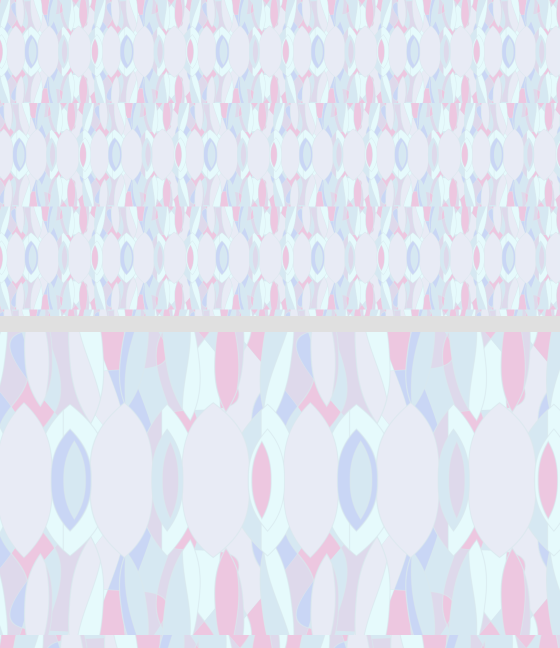
Top: the whole. Bottom: its middle third, enlarged.
Reproduce this pattern procedurally as a Shadertoy shader.

```glsl
// Pastel stained-glass bands: rounded eyes between barrels, fringed with wavy leaves.

const float TAU = 6.2831853;
const float ROWS = 3.064;         // bands per canvas height
const float TILE_WIDTH = 0.9255;  // repeat width, in band heights
const float EYE_PITCH = 0.308;    // eye spacing, in band heights
const float LINE_WIDTH = 0.002;
const vec3 LEAD = vec3(0.85, 0.91, 0.93);

const int LILAC = 0, ICE = 1, MIST = 2, MAUVE = 3, BLUE = 4, PINK = 5;
const vec3 PALETTE[6] = vec3[6](
    vec3(0.91, 0.92, 0.96), vec3(0.90, 0.98, 0.99), vec3(0.84, 0.91, 0.95),
    vec3(0.87, 0.85, 0.92), vec3(0.79, 0.84, 0.96), vec3(0.93, 0.78, 0.88));
const int STRIPES[9] = int[9](MAUVE, PINK, MIST, LILAC, BLUE, MIST, MAUVE, ICE, PINK);
const int LEAVES[6] = int[6](ICE, MAUVE, ICE, MIST, ICE, MAUVE);
const int LEAF_SIDES[6] = int[6](MIST, LILAC, LILAC, BLUE, MIST, PINK);
const int PUPILS[3] = int[3](PINK, MIST, MAUVE);
const int IRISES[3] = int[3](ICE, BLUE, MIST);
const int LEFT_CRESCENTS[3] = int[3](MIST, ICE, MAUVE);

// Approximate distance to a pointed oval; a higher power squares its flanks.
float lensDistance(vec2 p, vec2 halfSize, float power) {
    float t = abs(p.y) / halfSize.y;
    float slope = halfSize.x * power * pow(t, power - 1.0) / halfSize.y;
    float d = abs(p.x) - halfSize.x * (1.0 - pow(t, power));
    return d / sqrt(1.0 + slope * slope);
}

vec3 drawLine(vec3 base, float d, float blur) {
    return mix(base, LEAD, 0.8 * (1.0 - smoothstep(0.0, LINE_WIDTH + blur, abs(d))));
}

vec3 drawPane(vec3 base, int tint, float d, float blur) {
    vec3 filled = mix(base, PALETTE[tint], 1.0 - smoothstep(-blur, blur, d));
    return drawLine(filled, d, blur);
}

// Distance to the nearest edge of a strip, with count strips per tile.
float stripEdge(float strip, float count) {
    return (0.5 - abs(fract(strip) - 0.5)) * TILE_WIDTH / count;
}

// Two families of sinuous strips whose crossings change the tint.
vec3 wavyStripes(float u, float v, float blur) {
    float stripe = 9.0 * u + 0.5 * sin(10.0 * v + TAU * u);
    float ribbon = 4.0 * u + 0.6 * sin(12.0 * v + 2.0 + TAU * u);
    float tint = mod(floor(stripe) + 4.0 * mod(floor(ribbon), 2.0), 9.0);
    vec3 col = PALETTE[STRIPES[int(tint)]];
    col = drawLine(col, stripEdge(stripe, 9.0), blur);
    return drawLine(col, stripEdge(ribbon, 4.0), blur);
}

// Broad hanging leaves, each split lengthwise by a curve into two tints.
vec3 leafFringe(vec3 base, float u, float v, float blur) {
    float slot = 6.0 * u + 0.3;
    float id = mod(floor(slot), 6.0);
    vec2 p = vec2((fract(slot) - 0.5) * TILE_WIDTH / 6.0, v - 0.41);
    p.x -= 0.14 * p.y * sin(2.4 * id + 1.0);
    float halfWidth = 0.048 + 0.007 * sin(3.7 * id);
    float reach = 0.2 + 0.03 * cos(2.9 * id);
    float leaf = lensDistance(p, vec2(halfWidth, reach), 2.6);
    float midrib = p.x - halfWidth * (0.15 + 0.6 * sin(9.0 * p.y + 1.7 * id));
    vec3 col = drawPane(base, LEAVES[int(id)], leaf, blur);
    return drawPane(col, LEAF_SIDES[int(id)], max(leaf, midrib), blur);
}

// Central chain of crescents, lilac barrels and eyes.
vec3 eyeChain(vec3 base, float u, float v, float blur) {
    float bend = sin(TAU * u);
    float chain = 3.0 * u + 0.08 * bend * bend;
    float nearest = floor(chain + 0.5);
    int id = int(mod(nearest, 3.0));
    vec2 eye = vec2((chain - nearest) * EYE_PITCH, v);
    vec2 barrel = vec2((fract(chain) - 0.5) * EYE_PITCH, v);

    float crescent = lensDistance(eye, vec2(0.105, 0.245), 2.6);
    vec3 col = drawPane(base, ICE, crescent, blur);
    col = drawPane(col, LEFT_CRESCENTS[id], max(crescent, eye.x + 0.02), blur);
    col = drawPane(col, LILAC, lensDistance(barrel, vec2(0.1, 0.25), 3.0), blur);
    col = drawPane(col, IRISES[id], lensDistance(eye, vec2(0.058, 0.165), 2.5), blur);
    eye.x += id == 0 ? 0.018 : -0.012;
    return drawPane(col, PUPILS[id], lensDistance(eye, vec2(0.03, 0.125), 2.3), blur);
}

// The whole pattern; p is in band heights, measured down from the top left.
vec3 pattern(vec2 p, float blur) {
    float row = floor(p.y);
    float shift = 0.015 - 0.125 * mod(row, 2.0);
    float u = p.x / TILE_WIDTH - shift;
    float v = abs(fract(p.y) - 0.5);
    vec3 col = wavyStripes(u, v, blur);
    col = leafFringe(col, u, v, blur);
    return eyeChain(col, u, v, blur);
}

void mainImage(out vec4 fragColor, in vec2 fragCoord) {
    float pixel = ROWS / iResolution.y;
    vec3 sum = vec3(0.0);
    // Four samples per pixel soften the seams between bands.
    for (int i = 0; i < 4; i++) {
        vec2 offset = vec2(i % 2, i / 2) * 0.5 - 0.25;
        vec2 p = fragCoord + offset;
        sum += pattern(vec2(p.x, iResolution.y - p.y) * pixel, 0.35 * pixel);
    }
    fragColor = vec4(sum / 4.0, 1.0);
}
```
